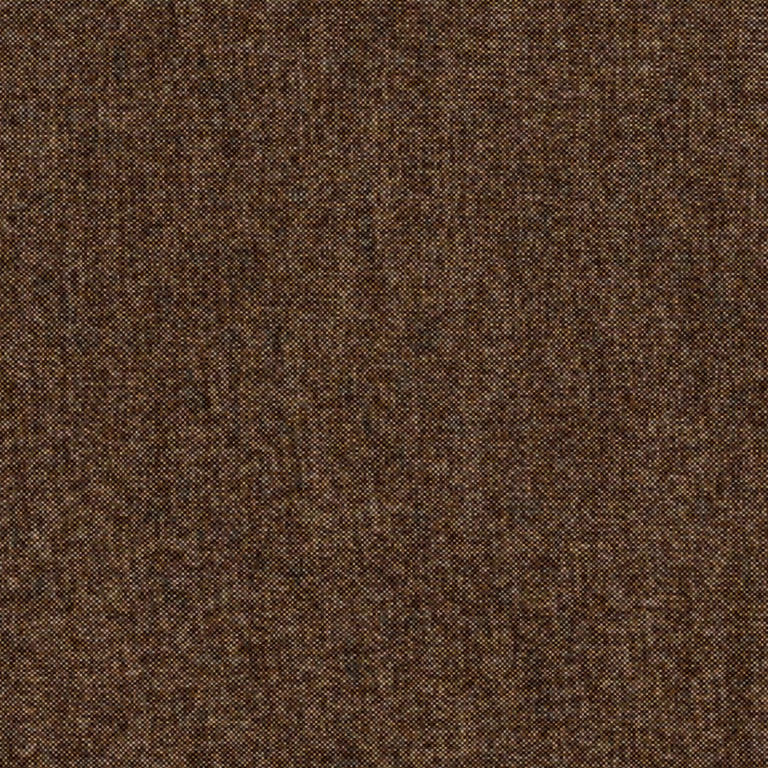
Reproduce this texture procedurally as a Shadertoy shader.

```glsl
// Brown tweed: a fine plain weave of flecked yarn with faint vertical streaks.

const vec2  THREADS       = vec2(286.0, 300.0); // yarns across the canvas
const float WOBBLE        = 0.7;                // yarn drift, in yarn widths
const float WEAVE_DEPTH   = 0.37;
const float FLECK_DEPTH   = 0.44;
const float FIBRE_DEPTH   = 0.17;
const float CLOUD_DEPTH   = 0.08;
const float STREAK_DEPTH  = 0.07;
const float CHARCOAL      = 0.45;
const float MEAN_TONE     = 0.465;
const float FIBRE_STRETCH = 0.22;
const vec2  CLOUD_SCALE   = vec2(46.0, 27.0);
const vec2  STREAK_SCALE  = vec2(75.0, 6.0);

const vec3 GAP_BROWN   = vec3(0.07, 0.0, 0.0);
const vec3 YARN_BROWN  = vec3(0.315, 0.215, 0.14);
const vec3 CREAM       = vec3(0.70, 0.61, 0.52);
const vec3 OCHRE_SHIFT = vec3(0.02, 0.01, -0.08);
const vec3 RUST_SHIFT  = vec3(0.05, -0.03, -0.03);
const vec3 LUMA        = vec3(0.30, 0.59, 0.11);

float hash(vec2 p) {
    return fract(sin(dot(p, vec2(127.1, 311.7))) * 43758.5453);
}

// Smooth value noise, centred on zero
float noise(vec2 p) {
    vec2 cell = floor(p);
    vec2 f = fract(p);
    f = f * f * (3.0 - 2.0 * f);
    float low  = mix(hash(cell), hash(cell + vec2(1.0, 0.0)), f.x);
    float high = mix(hash(cell + vec2(0.0, 1.0)), hash(cell + 1.0), f.x);
    return mix(low, high, f.y) - 0.5;
}

vec3 yarnColour(float tone) {
    vec3 shade = mix(GAP_BROWN, YARN_BROWN, clamp(tone * 2.0, 0.0, 1.0));
    return mix(shade, CREAM, clamp(tone * 2.0 - 1.0, 0.0, 1.2));
}

void mainImage(out vec4 fragColor, in vec2 fragCoord) {
    vec2 uv = fragCoord / iResolution.xy;

    // Slightly uneven yarn positions
    vec2 drift = vec2(noise(uv * vec2(60.0, 35.0)), noise(uv * vec2(35.0, 60.0) + 71.0));
    vec2 yarn = uv * THREADS + WOBBLE * drift;

    // Over-under checker of yarn crossings
    vec2 wave = cos(3.14159 * yarn);
    float weave = wave.x * wave.y;

    // Single flecks, and fibres running along weft and warp
    float fleck = noise(yarn);
    float weft = noise(yarn * vec2(FIBRE_STRETCH, 1.0) + 37.0);
    float warp = noise(yarn * vec2(1.0, FIBRE_STRETCH) + 91.0);

    // Broad mottling and long vertical streaks
    float cloud = noise(uv * CLOUD_SCALE + 13.0) + 0.6 * noise(uv * CLOUD_SCALE * 2.3 + 57.0);
    float streak = noise(uv * STREAK_SCALE + 29.0);

    float tone = MEAN_TONE + WEAVE_DEPTH * weave + FLECK_DEPTH * fleck
               + FIBRE_DEPTH * (weft + warp)
               + CLOUD_DEPTH * cloud + STREAK_DEPTH * streak;
    vec3 colour = yarnColour(tone);

    // Ochre and rust dyes, with charcoal in the darker clouds
    float ochre = noise(yarn * vec2(0.25, 0.6) + 143.0);
    float rust = noise(yarn * vec2(0.6, 0.4) + 211.0);
    colour += (OCHRE_SHIFT * ochre + RUST_SHIFT * rust) * smoothstep(0.1, 0.5, tone);
    float charcoal = CHARCOAL * smoothstep(0.25, 0.65, -cloud + 0.4 * weft);
    colour = mix(colour, vec3(dot(colour, LUMA)) * vec3(1.02, 0.98, 0.85), charcoal);

    fragColor = vec4(clamp(colour, 0.0, 1.0), 1.0);
}
```
